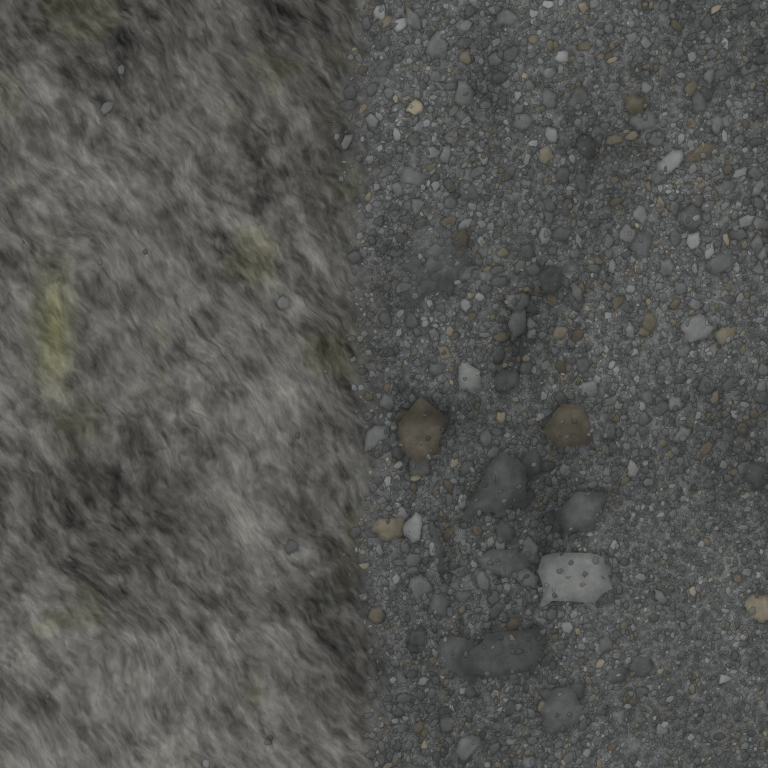
Reproduce this texture procedurally as a Shadertoy shader.

```glsl
const vec3 COOL_GREY = vec3(0.985, 1.005, 1.0);
const vec3 WARM_GREY = vec3(1.01, 1.0, 0.96);
const vec3 OCHRE = vec3(1.08, 1.02, 0.88);
const vec3 MOSS = vec3(0.34, 0.34, 0.22);

float hash(vec2 p) {
    vec3 q = fract(p.xyx * 0.1031);
    q += dot(q, q.yzx + 33.33);
    return fract((q.x + q.y) * q.z);
}

float noise(vec2 p) {
    vec2 i = floor(p), f = fract(p);
    f = f * f * (3.0 - 2.0 * f);
    return mix(mix(hash(i), hash(i + vec2(1, 0)), f.x),
               mix(hash(i + vec2(0, 1)), hash(i + vec2(1, 1)), f.x), f.y);
}

mat2 rotation(float a) {
    return mat2(cos(a), sin(a), -sin(a), cos(a));
}

float fbm(vec2 p) {
    float sum = 0.0, weight = 0.5;
    for (int i = 0; i < 5; i++) {
        sum += weight * noise(p);
        p = rotation(0.6) * p * 2.03 + 17.3;
        weight *= 0.55;
    }
    return sum / 1.055;
}

// Fbm stretched along the local x axis, keeping its direction
float streaks(vec2 p) {
    return 0.5 * noise(p) + 0.3 * noise(p * 2.1 + 7.7) + 0.2 * noise(p * 4.3 + 31.0);
}

float spot(vec2 p, vec2 center, vec2 size) {
    vec2 d = (p - center) / size;
    return exp(-dot(d, d));
}

// 0 on the cliff, 1 on the gravel
float gravelArea(vec2 p) {
    float border = 0.475 + 0.04 * (0.4 - p.y) * step(p.y, 0.4);
    border += 0.09 * (fbm(p * vec2(14.0, 7.0)) - 0.5);
    return smoothstep(-0.025, 0.03, p.x - border);
}

// Rounded polygon, 1 at its rim
float stoneDistance(vec2 p, float seed) {
    float d = length(p) * 0.85;
    for (int i = 0; i < 6; i++) {
        float k = float(i);
        float a = 1.047 * (k + 0.7 * hash(vec2(seed * 91.0, k)));
        float reach = 0.75 + 0.35 * hash(vec2(k, seed * 57.0));
        d = max(d, dot(p, vec2(cos(a), sin(a))) / reach);
    }
    return d;
}

// Share of cells holding a stone: coarse stones thin out at the lower right
float stoneDensity(vec2 p, float coarse) {
    float sandy = smoothstep(0.7, 0.85, p.x) * smoothstep(0.55, 0.3, p.y);
    return gravelArea(p) * (1.0 - 0.85 * coarse * sandy);
}

vec3 addStones(vec3 color, vec2 uv, float scale, float density, float coarse, float opacity) {
    vec2 q = uv * scale, cell = floor(q);
    for (int j = -1; j <= 1; j++)
    for (int i = -1; i <= 1; i++) {
        vec2 id = cell + vec2(i, j);
        float seed = hash(id + scale);
        if (seed > density * stoneDensity((id + 0.5) / scale, coarse)) continue;
        vec2 jitter = vec2(hash(id + 13.7), hash(id + 71.3));
        vec2 offset = q - id - 0.2 - 0.6 * jitter;
        float radius = mix(0.28, 0.56, hash(id + 5.1));
        vec2 local = rotation(0.9 + 2.4 * hash(id + 29.0)) * offset / radius;
        local.y /= mix(0.5, 0.9, hash(id + 43.0));
        local += 0.3 * (vec2(noise(q * 3.0), noise(q * 3.0 + 50.0)) - 0.5);
        float d = stoneDistance(local, seed);
        float blur = 0.0016 * scale / radius;
        float mask = 1.0 - smoothstep(1.0 - blur, 1.0 + blur, d);
        float shade = hash(id + 87.0);
        float tone = 0.30 + 0.13 * shade + 0.11 * pow(shade, 8.0);
        tone += 0.045 * dot(offset, vec2(-0.6, 0.8)) / radius;
        tone += 0.16 * (fbm(uv * 70.0 + seed * 40.0) - 0.5);
        tone *= 1.0 - 0.18 * smoothstep(0.6, 1.0, d);
        vec3 tint = mix(COOL_GREY, OCHRE, step(0.87, hash(id + 61.0)));
        color *= 1.0 - 0.26 * opacity * (1.0 - smoothstep(0.9, 1.45, d));
        color = mix(color, tone * tint, mask * opacity);
    }
    return color;
}

vec3 cliff(vec2 uv) {
    vec2 warped = uv + 0.05 * vec2(fbm(uv * 6.0), fbm(uv * 6.0 + 40.0));
    vec2 grain = rotation(0.95) * warped;
    float tone = 0.345 + 0.26 * (fbm(uv * 6.0 + 3.0) - 0.5);
    tone += 0.24 * (streaks(grain * vec2(22.0, 62.0)) - 0.5);
    tone += 0.17 * (streaks(grain * vec2(75.0, 190.0)) - 0.5);
    tone += 0.14 * (fbm(warped * 45.0) - 0.5);
    float crack = 1.0 - abs(2.0 * fbm(grain * vec2(7.0, 18.0)) - 1.0);
    tone -= 0.05 * smoothstep(0.9, 1.0, crack);
    // Broad light and shade
    tone -= 0.10 * spot(uv, vec2(0.0, 1.0), vec2(0.09, 0.16));
    tone -= 0.08 * spot(uv, vec2(0.18, 0.95), vec2(0.07, 0.09));
    tone -= 0.07 * spot(uv, vec2(0.43, 0.93), vec2(0.06, 0.13));
    tone -= 0.06 * spot(uv, vec2(0.45, 0.25), vec2(0.05, 0.22));
    tone += 0.04 * spot(uv, vec2(0.31, 0.95), vec2(0.05, 0.09));
    tone += 0.06 * spot(uv, vec2(0.05, 0.0), vec2(0.3, 0.14));
    float moss = 0.6 * spot(uv, vec2(0.07, 0.57), vec2(0.025, 0.08));
    moss += 0.3 * smoothstep(0.58, 0.75, fbm(uv * 9.0 + 60.0));
    return mix(tone * WARM_GREY, MOSS * tone / 0.33, moss);
}

vec3 gravel(vec2 uv, vec3 ground) {
    vec3 sand = (0.335 + 0.30 * (fbm(uv * 130.0) - 0.5)) * COOL_GREY;
    vec3 color = mix(ground, sand, gravelArea(uv));
    color = addStones(color, uv, 150.0, 0.75, 0.0, 0.75);
    color = addStones(color, uv, 84.0, 0.65, 0.4, 0.8);
    color = addStones(color, uv, 47.0, 0.42, 0.9, 0.85);
    color = addStones(color, uv, 27.0, 0.2, 1.0, 0.8);
    // Half buried boulders gather in the middle column
    float cluster = spot(uv, vec2(0.64, 0.32), vec2(0.17, 0.34));
    color = addStones(color, uv, 10.0, 0.65 * cluster, 1.0, 0.8 * smoothstep(0.1, 0.5, cluster));
    return addStones(color, uv, 110.0, 0.16, 0.3, 0.8);
}

void mainImage(out vec4 fragColor, in vec2 fragCoord) {
    vec2 uv = fragCoord / iResolution.xy;
    vec3 color = gravel(uv, cliff(uv));
    // Hollows and uneven light across the gravel
    float area = gravelArea(uv);
    float hollow = spot(rotation(0.35) * (uv - vec2(0.68, 0.57)), vec2(0), vec2(0.022, 0.08));
    hollow += spot(uv, vec2(0.56, 0.46), vec2(0.06, 0.02));
    hollow += 0.8 * spot(uv, vec2(0.72, 0.33), vec2(0.025, 0.07));
    hollow += 0.6 * spot(uv, vec2(0.64, 0.9), vec2(0.03, 0.13));
    color *= 1.0 - 0.28 * area * hollow;
    color *= 1.0 + 0.45 * area * (fbm(uv * vec2(9.0, 5.0) + 11.0) - 0.5);
    fragColor = vec4(clamp(color, 0.0, 1.0), 1.0);
}
```
